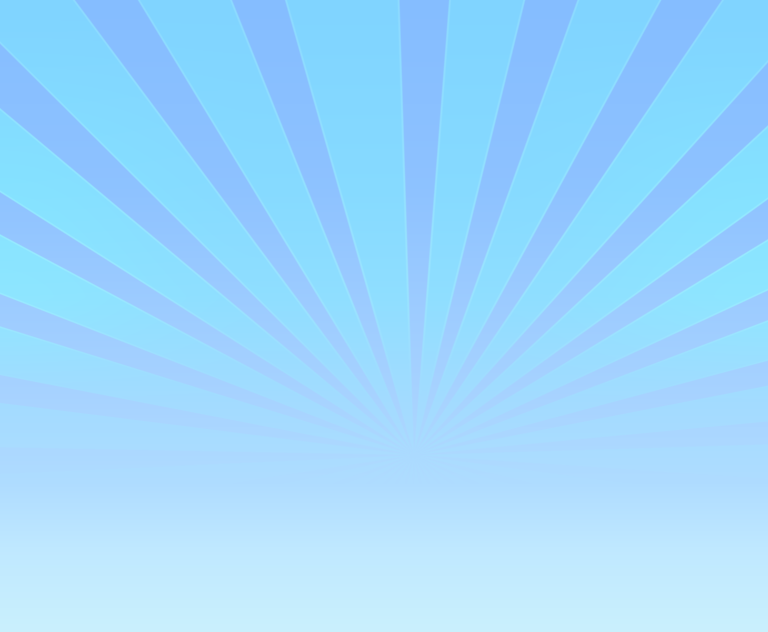
This background is drawn by a Shadertoy shader. Its source:

```glsl
const vec2 SUN = vec2(0.539, 0.280);
const float STRETCH = 1.3;
const float HALF_WIDTH = radians(2.4);

// Linear position of x between two heights, clamped to 0..1
float ramp(float low, float high, float x) {
    return clamp((x - low) / (high - low), 0.0, 1.0);
}

// Angular offset from the nearest ray in a fan
float fanOffset(float angle, float first, float spacing) {
    return angle - first - spacing * max(round((angle - first) / spacing), 0.0);
}

// Signed distance to the rays, positive inside
float rayDistance(vec2 p) {
    vec2 q = vec2(p.x, p.y * STRETCH);
    float angle = atan(q.x, q.y);
    float right = fanOffset(angle, radians(1.0), radians(12.05));
    float left = fanOffset(-angle, radians(14.7), radians(12.72));
    return length(q) * (HALF_WIDTH - min(abs(right), abs(left)));
}

// Pale ground haze shared by the sky and the rays
vec3 hazeColor(float y) {
    vec3 c = mix(vec3(0.79, 0.94, 0.99), vec3(0.75, 0.91, 1.0), ramp(0.0, 0.13, y));
    return mix(c, vec3(0.685, 0.862, 1.0), ramp(0.13, 0.235, y));
}

// Bright sky, more cyan toward the sides
vec3 skyColor(vec2 uv) {
    vec3 c = mix(hazeColor(uv.y), vec3(0.635, 0.86, 1.0), ramp(0.23, 0.37, uv.y));
    c = mix(c, vec3(0.56, 0.87, 1.0), ramp(0.37, 0.53, uv.y));
    c = mix(c, vec3(0.525, 0.855, 1.0), ramp(0.53, 0.70, uv.y));
    c = mix(c, vec3(0.50, 0.83, 1.0), ramp(0.70, 1.0, uv.y));
    float side = smoothstep(0.15, 0.5, abs(uv.x - 0.5));
    float band = smoothstep(0.35, 0.55, uv.y) * (1.0 - smoothstep(0.65, 1.0, uv.y));
    return c + vec3(-0.005, 0.03, 0.0) * side * band;
}

// Periwinkle rays that dissolve into the haze
vec3 rayColor(float y) {
    vec3 c = mix(hazeColor(y), vec3(0.655, 0.825, 1.0), ramp(0.23, 0.37, y));
    c = mix(c, vec3(0.61, 0.795, 1.0), ramp(0.37, 0.53, y));
    c = mix(c, vec3(0.555, 0.76, 1.0), ramp(0.53, 0.70, y));
    return mix(c, vec3(0.52, 0.74, 1.0), ramp(0.70, 1.0, y));
}

void mainImage(out vec4 fragColor, in vec2 fragCoord) {
    vec2 uv = fragCoord / iResolution.xy;
    vec2 p = (uv - SUN) * vec2(iResolution.x / iResolution.y, 1.0);
    float pixel = 1.0 / iResolution.y;

    float d = rayDistance(p);
    float ray = smoothstep(-pixel, pixel, d);
    vec3 color = mix(skyColor(uv), rayColor(uv.y), ray);

    // Thin pale rim just outside each ray
    float rim = 1.0 - smoothstep(0.0, 0.003, abs(d + 0.0015));
    color += vec3(0.05, 0.025, 0.0) * rim * smoothstep(0.35, 0.6, uv.y);

    fragColor = vec4(min(color, 1.0), 1.0);
}
```
